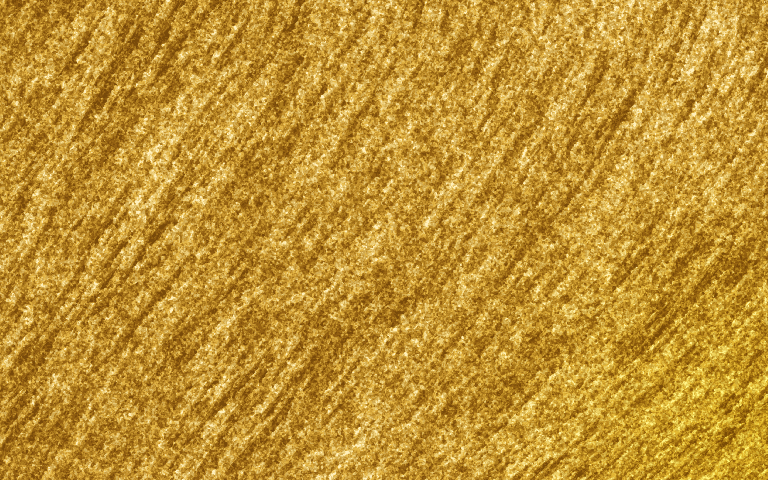
This texture is drawn by a Shadertoy shader. Its source:

```glsl
// Rough gilded surface: grainy gold leaf combed by slanted, gently curved grooves.
// Smooth cellular noise, stretched along a flow field, makes streaks and grain;
// the summed relief is then coloured by a ramp from bronze shadow to pale glint.

#define BROAD_AMOUNT   0.34
#define STREAK_AMOUNT  0.50
#define GROOVE_AMOUNT  1.15
#define FLAKE_AMOUNT   0.95
#define GRAIN_AMOUNT   1.15
#define DUST_AMOUNT    0.95
#define GRAIN_SCALE    195.0
#define DUST_SCALE     340.0
#define WOBBLE         0.0025
#define RAGGED         0.0016
#define CELL_SHARPNESS 10.0

const vec3 DEEP   = vec3(0.47, 0.29, 0.04);
const vec3 SHADOW = vec3(0.58, 0.38, 0.07);
const vec3 BRONZE = vec3(0.68, 0.49, 0.12);
const vec3 GOLD   = vec3(0.78, 0.58, 0.18);
const vec3 SAND   = vec3(0.82, 0.67, 0.32);
const vec3 YELLOW = vec3(0.89, 0.71, 0.27);
const vec3 PALE   = vec3(0.93, 0.81, 0.48);
const vec3 GLINT  = vec3(1.00, 0.94, 0.74);

vec3 hash3(vec2 p) {
    vec3 q = fract(p.xyx * vec3(0.1031, 0.1030, 0.0973));
    q += dot(q, q.yxz + 33.33);
    return fract((q.xxy + q.yzz) * q.zyx);
}

// Smooth cellular noise: each jittered cell has a random height in -1..1.
float cells(vec2 p) {
    vec2 base = floor(p);
    vec2 local = p - base;
    float total = 0.0, weights = 0.0;
    for (int y = -1; y <= 1; y++) {
        for (int x = -1; x <= 1; x++) {
            vec2 offset = vec2(x, y);
            vec3 h = hash3(base + offset + 200.0);
            vec2 d = offset + h.xy - local;
            float w = exp(-CELL_SHARPNESS * dot(d, d));
            total += w * (2.0 * h.z - 1.0);
            weights += w;
        }
    }
    return total / max(weights, 1e-6);
}

// Flow coordinates: x runs across the grooves, y along them.
vec2 flowSpace(vec2 p) {
    float along = dot(p, vec2(0.6, 0.8));
    float across = p.x - 0.65 * p.y - p.x * p.y * (0.31 - 0.25 * p.y);
    across += WOBBLE * (sin(13.0 * along + 7.0 * p.x) + 0.6 * sin(31.0 * along - 17.0 * p.x));
    return vec2(0.82 * across, along);
}

float pool(vec2 p, vec2 center, vec2 size) {
    vec2 d = (p - center) / size;
    return exp(-dot(d, d));
}

// Wide patches of light and shade.
float lighting(vec2 p, vec2 flow) {
    vec2 band = flowSpace(vec2(0.34, 0.62));
    float light = 0.75 * pool(flow, band, vec2(0.06, 0.26));
    light += 0.45 * pool(p, vec2(1.38, 0.88), vec2(0.22, 0.25));
    light += 0.25 * pool(p, vec2(1.50, 0.05), vec2(0.25, 0.22));
    light -= 0.35 * pool(p, vec2(0.00, 0.10), vec2(0.35, 0.40));
    light -= 0.30 * pool(p, vec2(0.00, 1.00), vec2(0.25, 0.22));
    return light;
}

vec3 goldRamp(float z, float tint) {
    vec3 bright = mix(SAND, YELLOW, tint);
    vec3 c = mix(DEEP, SHADOW, smoothstep(-2.7, -1.5, z));
    c = mix(c, BRONZE, smoothstep(-1.45, -0.6, z));
    c = mix(c, GOLD, smoothstep(-0.55, 0.1, z));
    c = mix(c, bright, smoothstep(0.1, 0.85, z));
    c = mix(c, PALE, smoothstep(0.95, 1.8, z));
    return mix(c, GLINT, smoothstep(1.9, 2.7, z));
}

void mainImage(out vec4 fragColor, in vec2 fragCoord) {
    vec2 p = fragCoord / iResolution.y;
    vec2 flow = flowSpace(p);

    // Flakes, grains and dust in ever smaller cells.
    float flake = cells(flow * vec2(105.0, 62.0) + 51.9);
    float grain = cells(p * GRAIN_SCALE + 7.7);
    float dust = cells(p * DUST_SCALE + 91.3);

    // Long streaks and two sets of narrow dark grooves with ragged edges.
    vec2 torn = flow + vec2(RAGGED * (flake + grain), 0.0);
    float broad = cells(flow * vec2(8.0, 3.0) + 3.7);
    float streak = cells(torn * vec2(52.0, 5.0) + 11.3);
    float fine = cells(torn * vec2(98.0, 8.0) + 29.1);
    float hair = cells(torn * vec2(140.0, 13.0) + 63.5);
    float groove = smoothstep(0.05, 0.4, fine) + 0.6 * smoothstep(0.1, 0.45, hair) - 0.6;

    float relief = lighting(p, flow) + BROAD_AMOUNT * broad + STREAK_AMOUNT * streak;
    relief -= GROOVE_AMOUNT * groove * (0.85 - 0.4 * broad);
    relief += FLAKE_AMOUNT * flake + GRAIN_AMOUNT * grain + DUST_AMOUNT * dust;

    // Bright grains are sandy or yellow; the lower right is richest.
    float tint = smoothstep(-0.35, 0.35, cells(p * 150.0 + 17.0));
    vec3 color = goldRamp(relief - 0.12, tint);
    float rich = pool(p, vec2(1.60, 0.05), vec2(0.45, 0.40));
    color *= mix(vec3(1.0), vec3(1.0, 1.02, 0.62), rich);

    fragColor = vec4(color, 1.0);
}
```
